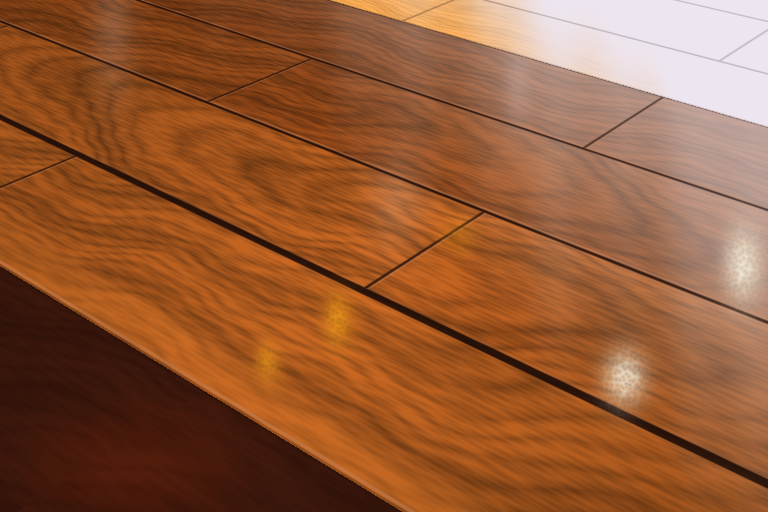
Write a Shadertoy shader that draws this texture.

```glsl
const vec3 WALNUT = vec3(0.45, 0.20, 0.065);
const vec3 AMBER = vec3(0.72, 0.385, 0.13);
const vec3 MAHOGANY = vec3(0.22, 0.085, 0.045);
const vec3 HONEY = vec3(0.90, 0.61, 0.29);
const vec3 GROOVE = vec3(0.10, 0.04, 0.025);
const vec3 BEVEL = vec3(0.78, 0.55, 0.42);
const vec3 SKY = vec3(0.93, 0.90, 0.94);
const vec3 LAMP = vec3(0.95, 0.93, 0.85);
const vec3 GOLD = vec3(0.96, 0.62, 0.10);

const float HORIZON = 1.82;
const float VANISH_LEFT = -2.195;
const float VANISH_RIGHT = 2.87;
const float BOARD_LENGTH = 1.72;

vec2 hash2(vec2 cell) {
    vec2 k = vec2(dot(cell, vec2(127.1, 311.7)), dot(cell, vec2(269.5, 183.3)));
    return fract(sin(k) * 43758.55);
}

// Distance to the nearest scattered point
float cellular(vec2 p) {
    vec2 cell = floor(p), f = fract(p);
    float nearest = 2.0;
    for (int y = -1; y <= 1; y++)
        for (int x = -1; x <= 1; x++) {
            vec2 o = vec2(x, y);
            nearest = min(nearest, length(o + hash2(cell + o) - f));
        }
    return nearest;
}

float line(float d, float halfWidth, float aa) {
    return 1.0 - smoothstep(halfWidth - aa, halfWidth + aa, abs(d));
}

float glint(vec2 p, vec2 centre, vec2 size) {
    vec2 d = (p - centre) / size;
    return exp(-dot(d, d));
}

// Floor plane: x runs along the boards, y counts rows across them
vec2 floorPlane(vec2 p) {
    float depth = HORIZON - p.y;
    float along = (p.x - VANISH_RIGHT) / depth;
    float across = ((p.x - VANISH_LEFT) / depth - 1.638) / 0.455;
    across += 0.18 * smoothstep(4.0, 4.8, across);
    return vec2(along, across);
}

// Stretched growth rings with fine fibres: 0 is dark, 1 is light
float woodGrain(vec2 q, vec2 seed) {
    float phase = 6.283 * seed.x;
    float warp = 0.11 * sin(5.0 * q.x + phase)
               + 0.05 * sin(13.0 * q.x + 4.0 * q.y + 2.0 * phase)
               + 0.015 * sin(37.0 * q.x - 9.0 * q.y);
    vec2 heart = vec2(-2.6 + 1.2 * seed.x, 1.7 * seed.y - 0.35);
    float ring = length((q - heart) * vec2(0.5, 1.0) + vec2(0.0, warp));
    float fine = 0.5 + 0.5 * sin(72.0 * ring + 2.0 * sin(9.0 * ring));
    float broad = 0.5 + 0.5 * sin(17.0 * ring + phase);
    float fibre = cellular(vec2(14.0, 40.0) * q + 20.0 * seed);
    return clamp(0.28 + 0.32 * sqrt(fine) + 0.28 * broad + 0.45 * (fibre - 0.25), 0.0, 1.0);
}

// Colour of one board before reflections
vec3 boardColour(vec2 q, float row, vec2 seed, float grain) {
    float tone = mix(0.78, 0.22, clamp(row / 3.0, 0.0, 1.0)) + 0.2 * (seed.x - 0.5);
    vec3 base = mix(WALNUT, AMBER, tone);
    float contrast = 0.5;
    if (row < -0.5) {
        base = MAHOGANY;
        contrast = 0.25;
    } else if (row < 0.5) {
        float sapwood = 1.0 - smoothstep(0.18, 0.30, q.y + 0.03 * sin(4.0 * q.x));
        base = mix(base, AMBER, 0.6 * sapwood);
        contrast = mix(0.45, 0.22, sapwood);
    } else if (row > 3.5) {
        base = HONEY;
        contrast = 0.15;
    }
    return base * mix(1.0 - contrast, 1.12, grain);
}

void mainImage(out vec4 fragColor, in vec2 fragCoord) {
    vec2 p = fragCoord / iResolution.y;
    vec2 q = floorPlane(p);
    vec2 aa = 0.75 * fwidth(q);

    // Boards, staggered by half a length in alternate rows
    float row = floor(q.y);
    float pale = step(3.5, row);
    float slot = (q.x + 2.42) / BOARD_LENGTH - 0.5 * mod(row, 2.0);
    float board = floor(slot);
    vec2 seed = hash2(vec2(row, board) + 3.0);
    float grain = woodGrain(q - vec2(0.0, row), seed);
    vec3 colour = boardColour(q - vec2(0.0, row), row, seed, grain);

    // Warm pool of light in the middle, shade at the upper left
    float pool = glint(p, vec2(0.8, 0.45), vec2(0.6, 0.4));
    colour *= mix(0.88 + 0.25 * pool, 1.0, pale);
    colour += vec3(0.10, 0.025, 0.0) * glint(p, vec2(0.25, 0.08), vec2(0.2, 0.12));

    // Long grooves and end joints with pale bevels
    float seam = floor(q.y + 0.5);
    float seamOffset = q.y - seam;
    float deep = line(seam - 1.0, 0.5, 0.1);
    float seamWidth = mix(0.012, 0.024, deep);
    float groove = line(seamOffset, seamWidth, aa.y) * mix(0.9, 0.45, step(3.5, seam));
    groove *= mix(0.3, 1.0, step(0.5, seam));
    float bevel = line(seamOffset - seamWidth - 0.012, 0.008, aa.y) * (1.0 - 0.7 * deep);
    float joint = (slot - floor(slot + 0.5)) * BOARD_LENGTH;
    float jointed = step(-0.5, row);
    groove = max(groove, jointed * line(joint, 0.0035, aa.x) * mix(0.75, 0.4, pale));
    bevel = max(bevel, jointed * line(joint - 0.006, 0.002, aa.x));

    // Window haze rising to the upper right, with upright streaks
    float sweep = p.x + p.y + 0.04 * sin(19.0 * p.x) + 0.02 * sin(47.0 * p.x + 1.0);
    float haze = mix(0.62 * smoothstep(1.3, 2.3, sweep), smoothstep(1.68, 2.15, sweep), pale);
    haze += 0.16 * glint(p, vec2(0.22, 0.95), vec2(0.04, 0.14));
    haze += 0.14 * glint(p, vec2(0.77, 0.61), vec2(0.05, 0.10));
    haze += 0.14 * glint(p, vec2(1.01, 0.83), vec2(0.03, 0.10));
    colour = mix(colour, SKY, clamp(haze, 0.0, 1.0));
    colour = mix(colour, BEVEL, 0.4 * bevel * (1.0 - pale));
    colour = mix(colour, GROOVE, groove * (1.0 - 0.5 * haze));

    // Lamp reflections broken up by the lacquer
    float lacquer = 0.7 + 0.5 * cellular(110.0 * p);
    float white = glint(p, vec2(1.451, 0.482), vec2(0.037, 0.070))
                + glint(p, vec2(1.220, 0.262), vec2(0.040, 0.052));
    float gold = 0.75 * glint(p, vec2(0.660, 0.375), vec2(0.027, 0.048))
               + 0.60 * glint(p, vec2(0.523, 0.293), vec2(0.024, 0.036))
               + 0.30 * glint(p, vec2(0.898, 0.540), vec2(0.035, 0.035));
    colour = mix(colour, GOLD, clamp(gold * lacquer, 0.0, 1.0));
    colour = mix(colour, LAMP, clamp(0.85 * white * lacquer, 0.0, 1.0));

    fragColor = vec4(clamp(colour, 0.0, 1.0), 1.0);
}
```
